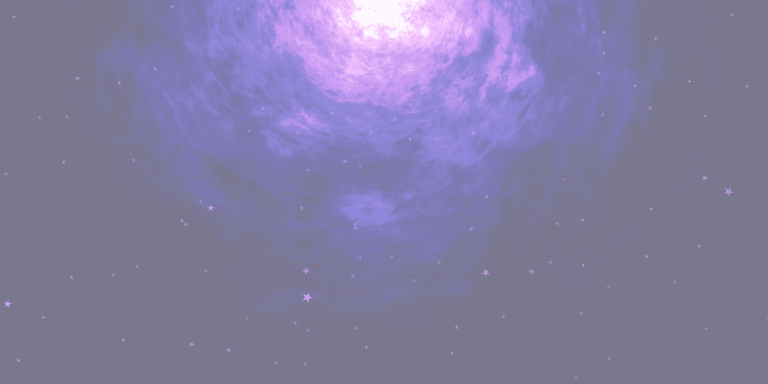
This background is drawn by a Shadertoy shader. Its source:

```glsl
// Violet nebula swirling around a bright core at the top edge, with small five-pointed stars.

#define FALLOFF 2.7       // how fast the glow fades with distance
#define TURBULENCE 0.52   // how far the clouds shift the glow
#define WISPS 0.50        // strength of the fine filaments
#define SWIRL 0.7         // twist of the streaks, radians per unit
#define STAR_CELLS 8.0    // star cells per canvas height, first layer
#define STAR_DENSITY 0.5  // share of cells holding a star
#define STAR_MIN 0.0038   // smallest star radius
#define STAR_SPREAD 0.011 // added radius of the largest star

const float PI = 3.14159;
const vec3 GREY     = vec3(0.48, 0.47, 0.56);
const vec3 BLUE     = vec3(0.49, 0.48, 0.71);
const vec3 LAVENDER = vec3(0.57, 0.53, 0.86);
const vec3 VIOLET   = vec3(0.78, 0.61, 0.95);
const vec3 PINK     = vec3(0.94, 0.75, 0.99);
const vec3 WHITE    = vec3(1.00, 0.97, 1.00);

vec3 hash3(vec2 cell) {
    vec3 h = fract(cell.xyx * vec3(0.1031, 0.1030, 0.0973));
    h += dot(h, h.yxz + 33.33);
    return fract((h.xxy + h.yzz) * h.zyx);
}

float valueNoise(vec2 p) {
    vec2 i = floor(p), f = fract(p);
    f = f * f * (3.0 - 2.0 * f);
    return mix(mix(hash3(i).x, hash3(i + vec2(1, 0)).x, f.x),
               mix(hash3(i + vec2(0, 1)).x, hash3(i + vec2(1, 1)).x, f.x), f.y);
}

float fbm(vec2 p) {
    float sum = 0.0, weight = 0.42;
    for (int i = 0; i < 6; i++) {
        sum += weight * valueNoise(p);
        p = mat2(1.8, 0.7, -0.7, 1.8) * p + 7.3;
        weight *= 0.6;
    }
    return sum;
}

// Soft elliptical spot
float spot(vec2 p, vec2 centre, vec2 size) {
    vec2 d = (p - centre) / size;
    return exp(-dot(d, d));
}

vec3 nebulaColour(float energy) {
    vec3 c = mix(GREY, BLUE, smoothstep(0.09, 0.25, energy));
    c = mix(c, LAVENDER, smoothstep(0.23, 0.39, energy));
    c = mix(c, VIOLET, smoothstep(0.38, 0.54, energy));
    c = mix(c, PINK, smoothstep(0.53, 0.71, energy));
    return mix(c, WHITE, smoothstep(0.69, 0.84, energy));
}

float nebulaEnergy(vec2 p) {
    float r = length(p);
    float angle = atan(p.x, -p.y) + SWIRL * r;

    // Log-polar streaks keep their shape from the core to the rim
    vec2 polar = vec2(angle * 3.0, log(r + 0.06) * 6.5);
    vec2 warp = vec2(fbm(polar * 0.9 + 31.0), fbm(polar * 0.9 + 77.0)) - 0.52;
    float clouds = fbm(polar + 1.6 * warp + 40.0) - 0.52;
    float ridges = abs(fbm(polar * 2.1 - 2.4 * warp + 90.0) - 0.52);
    float shift = TURBULENCE * clouds + WISPS * (0.09 - ridges);
    shift *= mix(0.3, 1.0, smoothstep(0.04, 0.5, r));

    // Broad bright and dark regions below the core
    shift += 0.08 * spot(p, vec2(0.06, -0.55), vec2(0.17, 0.10));
    shift += 0.05 * spot(p, vec2(-0.52, -0.25), vec2(0.15, 0.22));
    shift -= 0.05 * spot(p, vec2(0.02, -0.44), vec2(0.38, 0.05));
    return exp(-FALLOFF * max(r - shift, 0.0));
}

// Signed distance to a five-pointed star
float starDistance(vec2 p, float radius, float turn) {
    float sector = 2.0 * PI / 5.0;
    float a = abs(mod(atan(p.y, p.x) + turn, sector) - 0.5 * sector);
    vec2 folded = length(p) * vec2(cos(a), sin(a));
    return dot(folded - vec2(radius, 0.0), vec2(0.35, 0.936));
}

float starCover(vec2 p, float pixel, float cells, float seed) {
    vec2 cell = floor(p * cells);
    vec3 place = hash3(cell + 131.0 + seed);
    vec3 look = hash3(cell + 317.0 + seed);
    vec2 centre = (cell + 0.12 + 0.76 * place.xy) / cells;
    float radius = STAR_MIN + STAR_SPREAD * pow(look.x, 12.0);
    float d = starDistance(p - centre, radius, look.y * 2.0 * PI);
    float cover = smoothstep(0.75 * pixel, -0.75 * pixel, d);
    return cover * step(place.z, STAR_DENSITY) * mix(0.6, 1.0, look.z);
}

void mainImage(out vec4 fragColor, in vec2 fragCoord) {
    // Canvas heights, measured from the core at the top centre
    vec2 p = (fragCoord - vec2(0.5, 1.0) * iResolution.xy) / iResolution.y;
    float pixel = 1.0 / iResolution.y;

    vec3 colour = nebulaColour(nebulaEnergy(p));

    // Star layers of unequal spacing, never darker than the glow behind them
    vec3 starColour = max(colour, mix(VIOLET, PINK, 0.25));
    for (float layer = 0.0; layer < 2.0; layer++) {
        float cover = starCover(p, pixel, STAR_CELLS - 1.7 * layer, 53.0 * layer);
        colour = mix(colour, starColour, cover);
    }
    fragColor = vec4(colour, 1.0);
}
```
